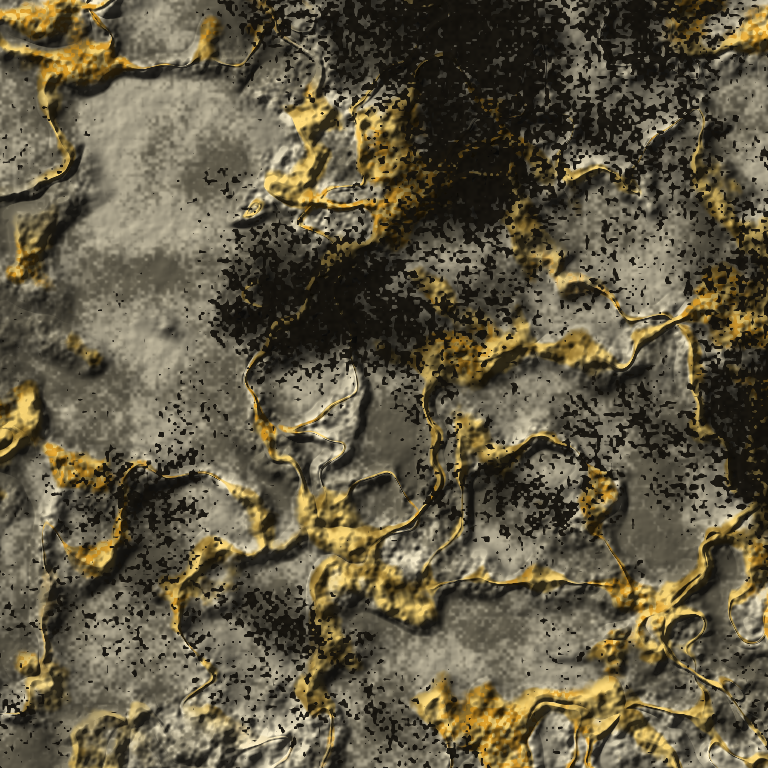
This texture is drawn by a WebGL 2 fragment shader. Its source:

```glsl
#version 300 es
precision highp float;
// Weathered rock: pale grey plates under black speckled grime, split by raised
// ochre veins. Veins are contour lines of warped noise; a height field built
// from them is lit from the upper left, then thresholded grain adds the grime.
uniform vec2 u_resolution;
out vec4 fragColor;

float hash(vec2 p) {
  return fract(sin(dot(p, vec2(127.1, 311.7))) * 43758.5453);
}

float noise(vec2 p) {
  vec2 i = floor(p), f = fract(p);
  f = f * f * (3.0 - 2.0 * f);
  return mix(mix(hash(i), hash(i + vec2(1, 0)), f.x),
             mix(hash(i + vec2(0, 1)), hash(i + vec2(1, 1)), f.x), f.y);
}

float fbm(vec2 p, int octaves) {
  float sum = 0.0, amp = 0.5, total = 0.0;
  for (int i = 0; i < octaves; i++) {
    sum += amp * noise(p);
    total += amp;
    amp *= 0.5;
    p = mat2(1.6, 1.2, -1.2, 1.6) * p + 17.3;
  }
  return sum / total;
}

// x: distance to the nearest vein line, y: local vein width
vec2 veins(vec2 uv) {
  vec2 warp = vec2(fbm(uv * 9.0, 3), fbm(uv * 9.0 + 31.0, 3)) - 0.5;
  vec2 q = uv + 0.09 * warp;
  float major = abs(fbm(q * 4.5 + 3.0, 3) - 0.5);
  float minor = abs(fbm(q * 6.0 + 57.0, 3) - 0.5) + 0.012;
  float width = mix(0.016, 0.055, smoothstep(0.4, 0.68, fbm(uv * 7.0 + 80.0, 3)));
  return vec2(min(major, minor), width);
}

// Rounded veins with crumbly debris beside them
float height(vec2 uv) {
  vec2 v = veins(uv);
  float ridge = 1.0 - smoothstep(0.1, 1.1, v.x / v.y);
  float debris = 1.0 - smoothstep(0.02, 0.11, v.x);
  return 0.008 * ridge + (0.004 + 0.026 * debris) * fbm(uv * 42.0, 3);
}

void main() {
  vec2 uv = gl_FragCoord.xy / u_resolution.y;

  // Relief: slope towards the light
  float e = 0.002;
  float h = height(uv);
  vec2 grad = vec2(height(uv + vec2(e, 0)) - h, height(uv + vec2(0, e)) - h) / e;
  float slope = dot(grad, vec2(0.7, -0.7));

  vec2 v = veins(uv);
  float ridge = 1.0 - smoothstep(0.2, 1.1, v.x / v.y);
  float grime = fbm(uv * 5.0 + 140.0, 5);
  float grain = 0.6 * noise(uv * 250.0) + 0.4 * noise(uv * 115.0 + 9.0);
  float dust = noise(uv * 210.0 + 43.0);

  // Grey plates
  float tone = fbm(uv * 14.0 + 22.0, 5) + 0.3 * (dust - 0.5);
  vec3 color = mix(vec3(0.36, 0.34, 0.28), vec3(0.66, 0.63, 0.54),
                   smoothstep(0.28, 0.68, tone));

  // Ochre crust with rusty grains
  float ragged = v.x / v.y + 2.2 * (fbm(uv * 32.0 + 5.0, 4) - 0.5);
  float crust = 1.0 - smoothstep(0.7, 1.4, ragged);
  crust *= smoothstep(0.33, 0.48, fbm(uv * 4.0 + 61.0, 3));
  vec3 ochre = mix(vec3(0.40, 0.31, 0.11), vec3(0.67, 0.57, 0.30),
                   smoothstep(0.3, 0.65, fbm(uv * 55.0 + 12.0, 3) + 0.12 * ridge));
  float rust = smoothstep(0.5, 0.62, fbm(uv * 11.0 + 90.0, 3)) * smoothstep(0.4, 0.6, dust);
  ochre = mix(ochre, vec3(0.58, 0.39, 0.05), 0.8 * rust);
  color = mix(color, ochre, 0.9 * crust);

  // Soft dirt, then lighting
  color *= mix(1.0, 0.42, smoothstep(0.44, 0.68, grime));
  color *= mix(1.0, 0.72, smoothstep(0.02, 0.08, v.x) * (1.0 - smoothstep(0.08, 0.14, v.x)));
  color *= clamp(1.0 + 0.95 * slope, 0.28, 1.5);

  // Sharp black speckles, thickest in grimy patches
  float cover = 0.39 + 1.6 * (grime - 0.5) - 0.14 * ridge;
  float speck = 1.0 - smoothstep(-0.05, 0.05, grain - cover);
  color = mix(color, vec3(0.075, 0.065, 0.045) * (0.8 + 0.4 * dust), 0.94 * speck);

  fragColor = vec4(color, 1.0);
}
```
